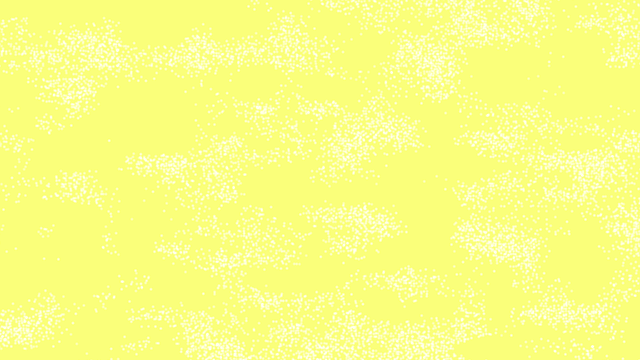
Reproduce this texture procedurally as a WebGL 2 fragment shader.

```glsl
#version 300 es
precision highp float;
// Fine white speckle over flat lemon yellow, gathered in loose horizontal drifts.
// Each cell of a jittered grid may hold one soft grain with a faint darker rim;
// layered, sideways-stretched noise sets how likely a cell is to be filled.

uniform vec2 u_resolution;
out vec4 fragColor;

const vec3 YELLOW = vec3(0.98, 1.0, 0.48);
const vec3 RIM_YELLOW = vec3(0.98, 1.0, 0.435);
const vec3 WHITE = vec3(1.0, 1.0, 0.95);

const float GRAIN_ROWS = 144.0;    // grid cells per canvas height
const float GRAIN_RADIUS = 0.82;   // in cells
const float GRAIN_JITTER = 0.7;    // share of a cell the centre may roam
const float RIM_END = 1.4;         // outer edge of the rim, in grain radii
const vec2 GRAIN_STRENGTH = vec2(0.65, 1.0);

const vec2 DRIFT_SCALE = vec2(5.0, 13.0);   // long streaks
const vec2 CLUMP_SCALE = vec2(12.0, 21.0);  // smaller patches
const float CLUMP_SHARE = 0.47;
const vec2 DENSITY_RANGE = vec2(0.34, 0.86);
const float MAX_DENSITY = 0.85;

// Integer hash: three even random values per cell
vec3 hash3(vec2 cell, int seed) {
    uvec3 v = uvec3(ivec3(ivec2(cell), seed));
    v = v * 1664525u + 1013904223u;
    v.x += v.y * v.z;
    v.y += v.z * v.x;
    v.z += v.x * v.y;
    v ^= v >> 16u;
    v.x += v.y * v.z;
    v.y += v.z * v.x;
    v.z += v.x * v.y;
    return vec3(v >> 8u) / 16777216.0;
}

float valueNoise(vec2 p, int seed) {
    vec2 cell = floor(p);
    vec2 f = fract(p);
    f = f * f * (3.0 - 2.0 * f);
    float low = mix(hash3(cell, seed).x, hash3(cell + vec2(1, 0), seed).x, f.x);
    float high = mix(hash3(cell + vec2(0, 1), seed).x, hash3(cell + vec2(1, 1), seed).x, f.x);
    return mix(low, high, f.y);
}

// Chance that a grain sits at p (p in canvas heights)
float grainDensity(vec2 p) {
    float drift = valueNoise(p * DRIFT_SCALE, 11);
    float clump = valueNoise(p * CLUMP_SCALE + 0.37, 23);
    float amount = mix(drift, clump, CLUMP_SHARE);
    return MAX_DENSITY * smoothstep(DENSITY_RANGE.x, DENSITY_RANGE.y, amount);
}

// Soft disc in x, surrounding rim in y; d in grain radii
vec2 grainProfile(float d) {
    float disc = 1.0 - smoothstep(0.0, 1.0, d);
    float rim = smoothstep(0.85, 1.1, d) * (1.0 - smoothstep(1.15, RIM_END, d));
    return vec2(disc, rim);
}

void main() {
    vec2 p = gl_FragCoord.xy / u_resolution.y;
    vec2 grid = p * GRAIN_ROWS;
    vec2 home = floor(grid);

    // Gather grains from the neighbouring cells
    vec2 total = vec2(0.0);
    for (int y = -1; y <= 1; y++) {
        for (int x = -1; x <= 1; x++) {
            vec2 cell = home + vec2(x, y);
            vec3 random = hash3(cell, 5);
            vec2 centre = cell + 0.5 + GRAIN_JITTER * (random.xy - 0.5);
            float present = step(random.z, grainDensity((cell + 0.5) / GRAIN_ROWS));
            float strength = mix(GRAIN_STRENGTH.x, GRAIN_STRENGTH.y, hash3(cell, 7).x);
            float d = distance(grid, centre) / GRAIN_RADIUS;
            total += present * strength * grainProfile(d);
        }
    }

    // Rims tint the ground, grains cover it
    vec3 colour = mix(YELLOW, RIM_YELLOW, min(total.y, 1.0));
    colour = mix(colour, WHITE, min(total.x, 1.0));
    fragColor = vec4(colour, 1.0);
}
```
